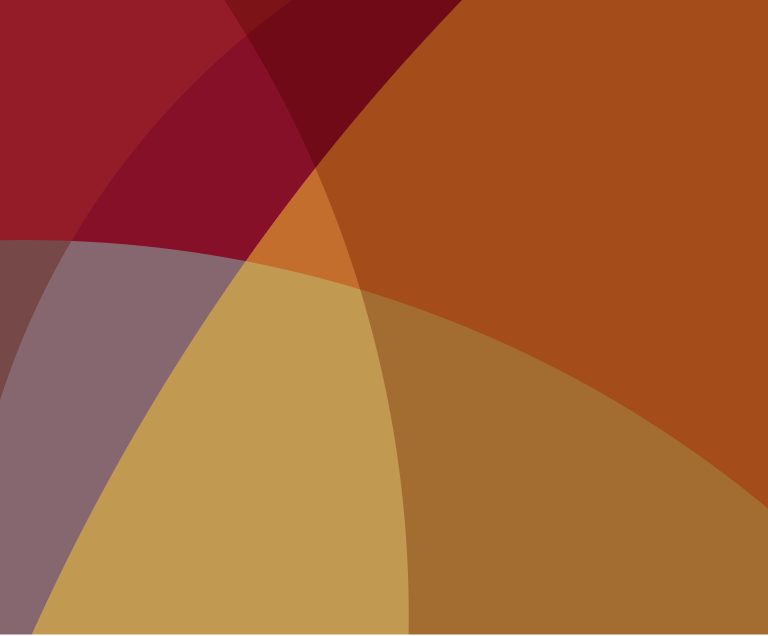
Reproduce this background procedurally as a WebGL 2 fragment shader.

```glsl
#version 300 es
precision highp float;

uniform vec2 u_resolution;
out vec4 outColor;

// Smooth coverage of a disc: 1 inside, 0 outside
float disc(vec2 p, vec2 center, float radius, float pixel) {
    return clamp(0.5 - (length(p - center) - radius) / pixel, 0.0, 1.0);
}

// Blend four colours by the coverage of two overlapping shapes
vec3 overlap(vec3 none, vec3 onlyA, vec3 onlyB, vec3 both, float a, float b) {
    return mix(mix(none, onlyA, a), mix(onlyB, both, a), b);
}

void main() {
    // Canvas height is one unit
    vec2 p = gl_FragCoord.xy / u_resolution.y;
    float pixel = 1.0 / u_resolution.y;

    // Large overlapping discs
    float hill  = disc(p, vec2(0.0393, -1.2044), 1.8270, pixel);
    float light = disc(p, vec2(-1.1167, 0.0320), 1.7594, pixel);
    float amber = disc(p, vec2(3.2657, -1.4505), 3.5288, pixel);
    float plum  = disc(p, vec2(1.1775, -0.0068), 1.2365, pixel);

    // Red side: upper sky and the muted hill
    vec3 maroon  = vec3(0.482, 0.075, 0.090);
    vec3 crimson = vec3(0.582, 0.108, 0.161);
    vec3 wine    = vec3(0.439, 0.039, 0.090);
    vec3 berry   = vec3(0.529, 0.063, 0.161);
    vec3 redSky  = overlap(maroon, crimson, wine, berry, light, plum);

    vec3 umber   = vec3(0.463, 0.282, 0.278);
    vec3 mauve   = vec3(0.525, 0.404, 0.441);
    vec3 redSide = mix(redSky, mix(umber, mauve, plum), hill);

    // Amber side: rust, orange, bronze and sand
    vec3 rust   = vec3(0.643, 0.302, 0.102);
    vec3 orange = vec3(0.769, 0.431, 0.180);
    vec3 bronze = vec3(0.639, 0.424, 0.188);
    vec3 sand   = vec3(0.757, 0.600, 0.314);
    vec3 amberSide = overlap(rust, orange, bronze, sand, light, hill);

    // Thin white rim along the bottom
    float rimHeight = 0.00236;
    float rim = clamp(0.5 + (rimHeight - p.y) / pixel, 0.0, 1.0);
    vec3 color = mix(redSide, amberSide, amber);
    outColor = vec4(mix(color, vec3(1.0), rim), 1.0);
}
```
